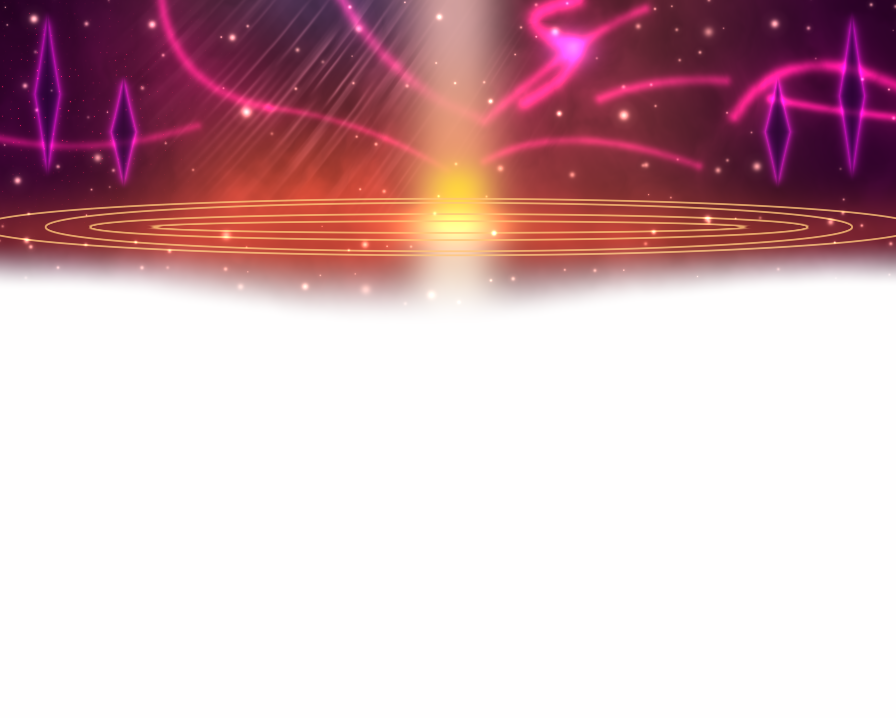
Reproduce this background procedurally as a WebGL 1 fragment shader.

```glsl
precision highp float;
// A magenta and ember nebula with a vertical light beam over flat glowing rings,
// dissolving into white below. Noise tints the sky; Bezier ribbons, spindles,
// ellipses and hashed stars are layered on it as distance-based glows.
uniform vec2 u_resolution;

float hash(vec2 p) {
  return fract(sin(dot(p, vec2(127.1, 311.7))) * 43758.55);
}

float noise(vec2 p) {
  vec2 i = floor(p), f = fract(p);
  f = f * f * (3.0 - 2.0 * f);
  return mix(mix(hash(i), hash(i + vec2(1, 0)), f.x),
             mix(hash(i + vec2(0, 1)), hash(i + vec2(1, 1)), f.x), f.y);
}

float fbm(vec2 p) {
  float sum = 0.0, amp = 0.5;
  for (int i = 0; i < 5; i++) {
    sum += amp * noise(p);
    p = mat2(1.6, 1.2, -1.2, 1.6) * p + 3.7;
    amp *= 0.5;
  }
  return sum;
}

// Soft elliptical spot
float spot(vec2 p, vec2 center, vec2 size) {
  vec2 q = (p - center) / size;
  return exp(-dot(q, q));
}

// Glow along a quadratic curve from a to c, bent towards b
float ribbon(vec2 p, vec2 a, vec2 b, vec2 c, float width) {
  float d = 1.0;
  vec2 start = a;
  for (int i = 1; i <= 12; i++) {
    float t = float(i) / 12.0;
    vec2 end = mix(mix(a, b, t), mix(b, c, t), t);
    vec2 v = end - start, w = p - start;
    d = min(d, length(w - v * clamp(dot(w, v) / dot(v, v), 0.0, 1.0)));
    start = end;
  }
  return exp(-d * d / (width * width)) + 0.35 * exp(-d / (width * 2.5));
}

// Thin ellipse outline
float ring(vec2 p, vec2 radius) {
  vec2 q = p / radius;
  float len = length(q), px = 1.0 / u_resolution.x;
  float d = abs(len - 1.0) * len / max(length(q / radius), 0.001);
  return 1.0 - smoothstep(0.0003, 0.0006 + px, d);
}

// Slender vertical diamond: x is the edge glow, y the filled inside
vec2 spindle(vec2 p, vec2 center, float halfHeight) {
  vec2 q = abs(p - center);
  float taper = max(1.0 - q.y / halfHeight, 0.0);
  float d = q.x - 0.014 * pow(taper, 1.2);
  float ends = smoothstep(0.0, 0.25, taper);
  return vec2(exp(-abs(d) / 0.0035) * ends, (1.0 - smoothstep(-0.004, 0.001, d)) * ends);
}

// One star per cell at most, with hashed place, size and brightness
float stars(vec2 p, float cell, float density) {
  vec2 id = floor(p / cell);
  vec2 at = 0.25 + 0.5 * vec2(hash(id + 5.3), hash(id + 9.1));
  float r = length(fract(p / cell) - at) * cell;
  float size = cell * mix(0.025, 0.07, hash(id + 2.7));
  float glow = exp(-r * r / (size * size)) + 0.2 * exp(-r / (size * 1.5));
  return glow * step(hash(id), density) * (0.4 + 0.6 * hash(id + 7.9))
       * (1.0 - smoothstep(0.18, 0.25, r / cell));
}

void main() {
  // x runs 0 to 1, y runs down from the top edge to 0.8
  vec2 uv = gl_FragCoord.xy / u_resolution;
  vec2 p = vec2(uv.x, (1.0 - uv.y) * 0.8);
  float cloud = fbm(p * 9.0);
  float wisps = fbm(p * vec2(22.0, 14.0) + cloud * 3.0);

  // Sky tints
  vec3 col = mix(vec3(0.33, 0.13, 0.17), vec3(0.20, 0.01, 0.18), smoothstep(0.2, 0.46, abs(p.x - 0.5)));
  col = mix(col, vec3(0.27, 0.23, 0.38), 0.8 * spot(p, vec2(0.37, 0.0), vec2(0.13, 0.07)));
  col = mix(col, vec3(0.42, 0.06, 0.24), 0.6 * spot(p, vec2(0.22, 0.08), vec2(0.13, 0.07)));
  col = mix(col, vec3(0.80, 0.28, 0.19), 0.85 * spot(p, vec2(0.35, 0.23), vec2(0.17, 0.09)));
  col = mix(col, vec3(0.55, 0.20, 0.20), 0.5 * spot(p, vec2(0.62, 0.20), vec2(0.16, 0.10)));
  col *= 0.55 + 0.6 * cloud + 0.4 * wisps;

  // Fine sweeping strands left of the beam
  vec2 sweep = vec2(p.x - p.y, p.x * 0.7 + p.y + 0.8 * p.x * p.x);
  float strands = pow(noise(sweep * vec2(9.0, 150.0) + cloud), 3.0);
  col += vec3(0.30, 0.20, 0.22) * strands * spot(p, vec2(0.38, 0.09), vec2(0.14, 0.10));

  // Ribbons
  float pink = 0.5 * ribbon(p, vec2(0.18, 0.0), vec2(0.195, 0.10), vec2(0.30, 0.12), 0.006);
  pink += 0.4 * ribbon(p, vec2(0.30, 0.12), vec2(0.40, 0.13), vec2(0.50, 0.19), 0.004);
  pink += 0.5 * ribbon(p, vec2(0.37, -0.02), vec2(0.43, 0.09), vec2(0.53, 0.13), 0.007);
  pink += 0.9 * ribbon(p, vec2(0.645, 0.0), vec2(0.55, 0.02), vec2(0.64, 0.052), 0.009);
  pink += 0.8 * ribbon(p, vec2(0.64, 0.052), vec2(0.65, 0.08), vec2(0.585, 0.115), 0.008);
  pink += 0.5 * ribbon(p, vec2(0.72, 0.01), vec2(0.66, 0.03), vec2(0.54, 0.135), 0.006);
  pink += 0.4 * ribbon(p, vec2(0.54, 0.18), vec2(0.63, 0.13), vec2(0.78, 0.185), 0.005);
  pink += 0.5 * ribbon(p, vec2(0.67, 0.11), vec2(0.73, 0.085), vec2(0.81, 0.09), 0.006);
  pink += 0.8 * ribbon(p, vec2(0.82, 0.13), vec2(0.88, 0.03), vec2(1.02, 0.105), 0.007);
  pink += 0.7 * ribbon(p, vec2(0.86, 0.11), vec2(0.93, 0.125), vec2(1.02, 0.132), 0.005);
  pink += 0.4 * ribbon(p, vec2(-0.02, 0.15), vec2(0.10, 0.18), vec2(0.22, 0.14), 0.005);
  col += vec3(0.78, 0.08, 0.42) * pink * (0.45 + 0.8 * wisps);
  col += vec3(0.35, 0.15, 0.45) * spot(p, vec2(0.637, 0.055), vec2(0.025, 0.02));

  // Spindles
  vec2 gem = spindle(p, vec2(0.053, 0.105), 0.095) + spindle(p, vec2(0.138, 0.147), 0.065)
           + spindle(p, vec2(0.868, 0.147), 0.065) + spindle(p, vec2(0.951, 0.107), 0.097);
  col = mix(col, vec3(0.13, 0.01, 0.20), 0.65 * gem.y) + vec3(0.50, 0.04, 0.48) * gem.x;

  // Ember band, rings and beam
  col = mix(col, vec3(0.78, 0.27, 0.21) * (0.75 + 0.45 * cloud),
            spot(p, vec2(0.48, 0.263), vec2(0.62, 0.042)) * 0.92);
  vec2 disc = p - vec2(0.501, 0.253);
  float rings = ring(disc, vec2(0.328, 0.0065)) + ring(disc, vec2(0.40, 0.0145))
              + ring(disc, vec2(0.45, 0.027)) + ring(disc, vec2(0.525, 0.0315));
  float beam = exp(-pow(abs(p.x - 0.508) / 0.053, 2.4));
  vec3 beamColor = mix(vec3(0.90, 0.70, 0.68), vec3(0.98, 0.66, 0.48), smoothstep(0.02, 0.18, p.y));
  beamColor = mix(beamColor, vec3(1.0, 0.91, 0.80), smoothstep(0.23, 0.29, p.y));
  col = mix(col, beamColor, 0.85 * beam);
  col = mix(col, vec3(1.0, 0.86, 0.22), 0.85 * spot(p, vec2(0.511, 0.212), vec2(0.034, 0.028)));
  col += vec3(0.5, 0.35, 0.1) * spot(p, vec2(0.508, 0.25), vec2(0.06, 0.02));
  col = mix(col, vec3(1.0, 0.77, 0.47), 0.8 * min(rings, 1.0));

  // Stars and red dust
  col += vec3(1.0, 0.75, 0.65) * (stars(p, 0.075, 0.5) + 0.6 * stars(p + 0.31, 0.03, 0.3));
  col += vec3(0.8, 0.10, 0.22) * stars(p, 0.009, 0.6) * spot(p, vec2(0.06, 0.11), vec2(0.11, 0.09));

  // Dissolve to white, lower near the middle
  float bulge = spot(p, vec2(0.46, p.y), vec2(0.30, 1.0));
  float fade = smoothstep(0.262 + 0.012 * bulge, 0.315 + 0.048 * bulge, p.y + 0.012 * (cloud - 0.5));
  gl_FragColor = vec4(mix(clamp(col, 0.0, 1.0), vec3(1.0, 0.995, 0.995), fade), 1.0);
}
```
